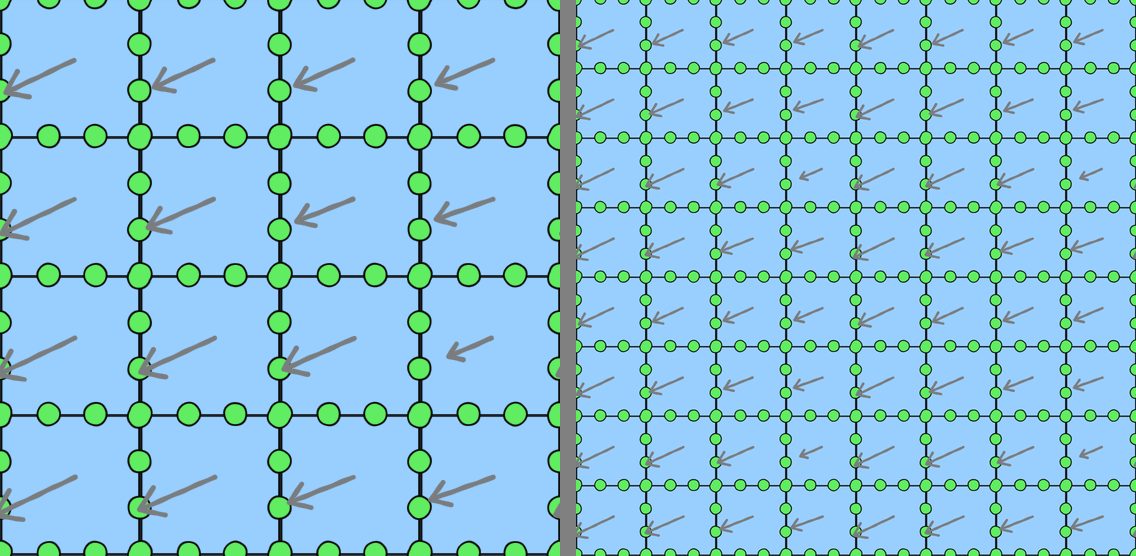
Left, the tile; right, the same tile 2 across and 2 down.
This pattern is drawn by a WebGL 1 fragment shader. Its source:

```glsl
precision highp float;

uniform vec2 u_resolution;

#define REPEATS 4.0
#define NODE_RADIUS 0.087
#define OUTLINE 0.0135
#define ROW_LINE_HALF 0.0098
#define COLUMN_LINE_HALF 0.0150
#define ARROW_HALF 0.0175
#define BARB_RATIO 0.32
#define BARB_ANGLE 0.61
#define WOBBLE 0.0012

const float TAU = 6.2831853;
const vec3 SKY = vec3(0.60, 0.81, 1.00);
const vec3 GREEN = vec3(0.38, 0.93, 0.38);
const vec3 INK = vec3(0.03, 0.04, 0.04);
const vec3 STREAK = vec3(0.36, 0.38, 0.40);
const vec3 GREY = vec3(0.48, 0.49, 0.50);

// Horizontal reach of each arrow; rows run from bottom to top
const mat4 REACH = mat4(
  0.570, 0.536, 0.458, 0.448,
  0.552, 0.531, 0.505, 0.307,
  0.521, 0.469, 0.401, 0.406,
  0.490, 0.422, 0.411, 0.401);

// Antialiased coverage of a signed distance, in cell widths
float coverage(float d) {
  float pixel = 1.2 * REPEATS / u_resolution.x;
  return clamp(0.5 - d / pixel, 0.0, 1.0);
}

// Shortest offset to a centre that recurs in every cell
vec2 wrapOffset(vec2 p, vec2 center, vec2 cell) {
  vec2 d = p - center;
  return d - cell * floor(d / cell + 0.5);
}

float segment(vec2 p, vec2 a, vec2 b) {
  vec2 ab = b - a;
  vec2 ap = p - a;
  return length(ap - ab * clamp(dot(ap, ab) / dot(ab, ab), 0.0, 1.0));
}

vec4 selector(float k) {
  return step(abs(vec4(0.0, 1.0, 2.0, 3.0) - k), vec4(0.5));
}

// Distance to the nearest node: doubled at crossings, two along each side
float nodes(vec2 p, vec2 cell) {
  float d = length(wrapOffset(p, vec2(-0.0065, 0.0040), cell));
  d = min(d, length(wrapOffset(p, vec2(0.0035, 0.0270), cell)));
  for (int i = 1; i <= 2; i++) {
    vec2 along = 0.0146 + cell * float(i) / 3.0;
    d = min(d, length(wrapOffset(p, vec2(along.x, 0.0208), cell)));
    d = min(d, length(wrapOffset(p, vec2(-0.0035, along.y), cell)));
  }
  return d - NODE_RADIUS;
}

float arrow(vec2 p, vec2 id) {
  id = mod(id, REPEATS);
  float reach = dot(REACH * selector(id.y), selector(id.x));
  float parity = 2.0 * mod(id.y, 2.0) - 1.0;
  float slope = 0.475 + id.x * (0.012 * parity - 0.028);

  vec2 tail = vec2(0.48 + 0.1 * reach, 0.563);
  vec2 shaft = reach * vec2(1.0, slope);
  vec2 tip = tail - shaft;
  vec2 forward = BARB_RATIO * cos(BARB_ANGLE) * shaft;
  vec2 side = BARB_RATIO * sin(BARB_ANGLE) * vec2(-shaft.y, shaft.x);

  float d = segment(p, tip, tail);
  d = min(d, segment(p, tip, tip + forward + side));
  d = min(d, segment(p, tip, tip + forward - side));
  return d - ARROW_HALF;
}

void main() {
  vec2 uv = gl_FragCoord.xy / u_resolution;
  vec2 cell = vec2(1.0, u_resolution.y / u_resolution.x);
  vec2 id = floor(uv * REPEATS);
  vec2 p = fract(uv * REPEATS) * cell;

  // Hand-drawn unevenness, periodic over the canvas
  float wobble = WOBBLE * (sin(TAU * dot(uv, vec2(19.0, 23.0)))
                         + sin(TAU * dot(uv, vec2(-31.0, 27.0))));

  // Grid lines with a faint streak inside
  vec2 line = wrapOffset(p, vec2(0.0020, 0.0104), cell);
  vec3 color = SKY;
  color = mix(color, INK, coverage(abs(line.y) - ROW_LINE_HALF));
  color = mix(color, STREAK, 0.8 * coverage(abs(line.y + 0.0045) - 0.0028));
  color = mix(color, INK, coverage(abs(line.x) - COLUMN_LINE_HALF));
  color = mix(color, STREAK, 0.4 * coverage(abs(line.x - 0.0025) - 0.0025));

  // Outlined nodes
  float node = nodes(p, cell) + wobble;
  color = mix(color, INK, coverage(node));
  color = mix(color, GREEN, coverage(node + OUTLINE));

  // Arrows, including tips that reach in from the cell to the right
  float arrows = min(arrow(p, id), arrow(p - vec2(1.0, 0.0), id + vec2(1.0, 0.0)));
  color = mix(color, GREY, coverage(arrows + wobble));

  gl_FragColor = vec4(color, 1.0);
}
```
